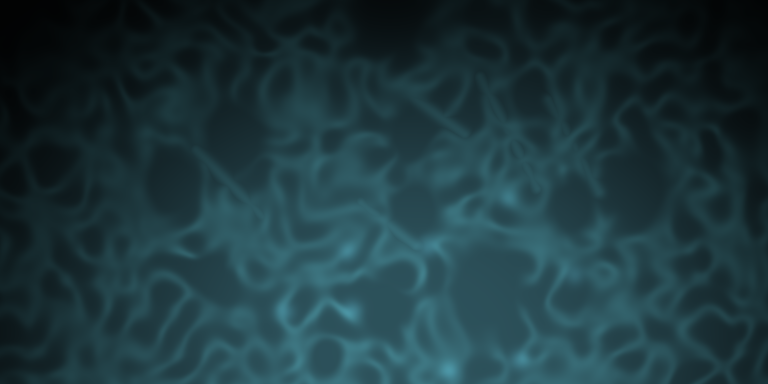
Write a Shadertoy shader that draws this background.

```glsl
#define HAZE_COLOR vec3(0.168, 0.305, 0.340)
#define WEB_COLOR vec3(0.085, 0.185, 0.195)
#define SPARK_COLOR vec3(0.070, 0.150, 0.170)
#define SHADE_COLOR vec3(0.006, 0.011, 0.013)
#define LIGHT_CENTER vec2(1.06, 0.10)
#define LIGHT_SCALE vec2(0.87, 1.08)
#define LIGHT_RANGE vec2(0.15, 1.28)
#define WEB_SCALE 11.0
#define WEB_SHARPNESS 24.0
#define STRAND_WIDTH 0.017
#define SPARK_SIZE 0.026

// Open pools in the web: center and radius
const vec3 POOLS[12] = vec3[](
    vec3(0.61, 0.64, 0.10), vec3(1.27, 0.25, 0.12), vec3(1.00, 0.20, 0.08),
    vec3(1.07, 0.65, 0.07), vec3(1.66, 0.51, 0.10), vec3(0.45, 0.52, 0.09),
    vec3(1.49, 0.46, 0.07), vec3(1.08, 0.45, 0.08), vec3(1.38, 0.75, 0.06),
    vec3(0.55, 0.28, 0.06), vec3(1.02, 0.96, 0.11), vec3(0.85, 0.07, 0.05));

// Long strands: start and end
const vec4 STRANDS[5] = vec4[](
    vec4(0.51, 0.61, 0.69, 0.43), vec4(0.94, 0.47, 1.08, 0.36),
    vec4(1.25, 0.80, 1.40, 0.51), vec4(1.03, 0.78, 1.21, 0.65),
    vec4(1.43, 0.74, 1.56, 0.50));

// Bright knots
const vec2 SPARKS[8] = vec2[](
    vec2(1.497, 0.284), vec2(1.323, 0.484), vec2(0.917, 0.193),
    vec2(1.115, 0.357), vec2(0.742, 0.188), vec2(0.904, 0.344),
    vec2(1.354, 0.062), vec2(1.172, 0.031));

vec2 hashGradient(vec2 cell) {
    vec3 h = fract(cell.xyx * vec3(0.1031, 0.1030, 0.0973));
    h += dot(h, h.yzx + 33.33);
    return 2.0 * fract((h.xx + h.yz) * h.zy) - 1.0;
}

float gradientNoise(vec2 p) {
    vec2 cell = floor(p), f = fract(p);
    vec2 blend = f * f * f * (f * (f * 6.0 - 15.0) + 10.0);
    vec2 e = vec2(0.0, 1.0);
    float a = dot(hashGradient(cell), f);
    float b = dot(hashGradient(cell + e.yx), f - e.yx);
    float c = dot(hashGradient(cell + e.xy), f - e.xy);
    float d = dot(hashGradient(cell + e.yy), f - e.yy);
    return mix(mix(a, b, blend.x), mix(c, d, blend.x), blend.y);
}

float segmentDistance(vec2 p, vec2 a, vec2 b) {
    vec2 pa = p - a, ba = b - a;
    return length(pa - ba * clamp(dot(pa, ba) / dot(ba, ba), 0.0, 1.0));
}

float softDot(float dist, float size) {
    return exp(-dist * dist / (size * size));
}

// Curled filaments along the zero lines of warped noise
float filamentWeb(vec2 p) {
    vec2 q = p * WEB_SCALE + 20.0;
    q += 0.5 * vec2(gradientNoise(q * 0.6 + 7.0), gradientNoise(q * 0.6 + 41.0));
    float n = gradientNoise(q);
    float ridge = exp(-WEB_SHARPNESS * n * n);
    float clumps = 0.72 + 0.55 * gradientNoise(q * 1.7 + 13.0);
    float density = 0.95 + 0.6 * gradientNoise(p * 3.5 + 5.0);
    return ridge * clumps * density;
}

void mainImage(out vec4 fragColor, in vec2 fragCoord) {
    vec2 p = (fragCoord - 0.5 * iResolution.xy) / iResolution.y + vec2(1.0, 0.5);

    // Broad light rising from the lower middle
    float reach = length((p - LIGHT_CENTER) * LIGHT_SCALE);
    float light = 1.0 - smoothstep(LIGHT_RANGE.x, LIGHT_RANGE.y, reach);
    light *= 1.0 - 0.5 * softDot(length(p - vec2(1.02, 1.02)), 0.17);

    // Web with its pools cleared
    float web = filamentWeb(p);
    for (int i = 0; i < POOLS.length(); i++) {
        vec2 offset = (p - POOLS[i].xy) * vec2(1.0, 0.8);
        web *= smoothstep(0.55, 1.2, length(offset) / POOLS[i].z);
    }

    // Strands across the pools
    for (int i = 0; i < STRANDS.length(); i++) {
        float dist = segmentDistance(p, STRANDS[i].xy, STRANDS[i].zw);
        web = max(web, 0.65 * softDot(dist, STRAND_WIDTH));
    }

    float sparks = 0.0;
    for (int i = 0; i < SPARKS.length(); i++) {
        sparks += softDot(length(p - SPARKS[i]), SPARK_SIZE);
    }

    vec3 color = SHADE_COLOR + HAZE_COLOR * light;
    color += WEB_COLOR * web * sqrt(light);
    color += SPARK_COLOR * sparks * light;
    fragColor = vec4(color, 1.0);
}
```
